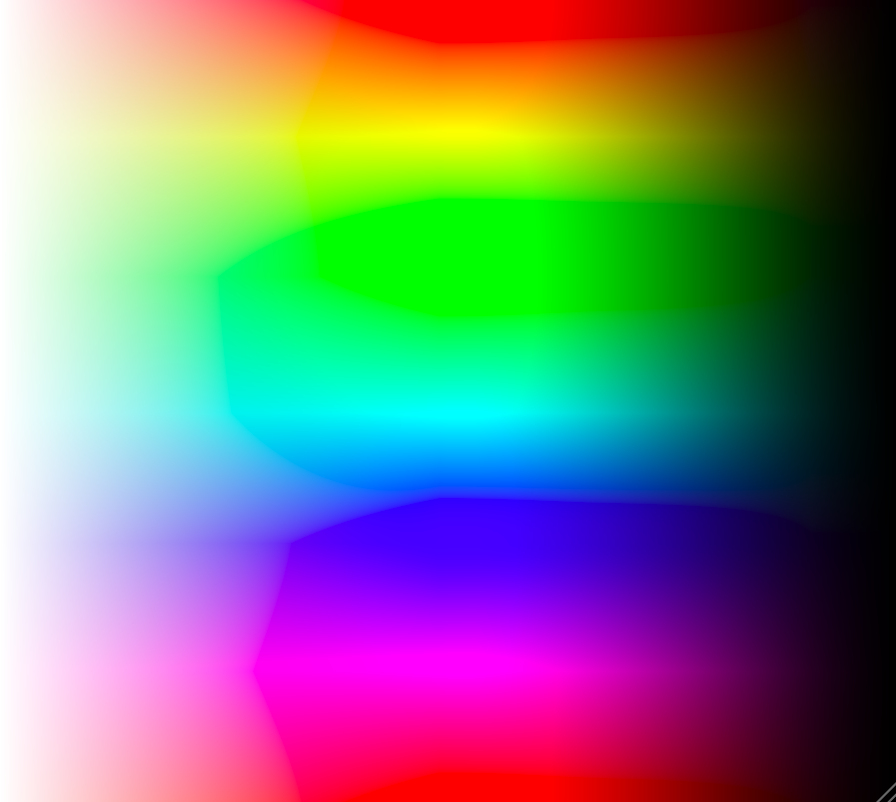
A WebGL 2 fragment shader for this background:

```glsl
#version 300 es
precision highp float;
// A hue and lightness field: hue runs down the canvas, while each row goes
// from white through full colour to black. Widening the gamut in linear light
// and clipping it gives the curved edges of the pure colour bands.
uniform vec2 u_resolution;
out vec4 fragColor;

const float PI = 3.14159;

// Fully saturated colour, with hue in 0..1 starting at red
vec3 pureHue(float hue) {
    return clamp(abs(mod(hue * 6.0 + vec3(0.0, 4.0, 2.0), 6.0) - 3.0) - 1.0, 0.0, 1.0);
}

// Stretch saturation in linear light; rows keep white neutral
vec3 widenGamut(vec3 color) {
    vec3 light = pow(max(color, 0.0), vec3(2.2));
    vec3 wide = vec3(
        dot(light, vec3(1.30, -0.36, 0.06)),
        dot(light, vec3(-0.10, 1.22, -0.12)),
        dot(light, vec3(-0.04, -0.07, 1.11)));
    return pow(clamp(wide, 0.0, 1.0), vec3(1.0 / 2.2));
}

// Two fine diagonal strokes tucked into the lower right corner
float cornerGrip(vec2 fromCorner, float pixel) {
    float diagonal = fromCorner.x + fromCorner.y;
    float stroke = abs(abs(diagonal - 0.016) - 0.007);
    return 1.0 - smoothstep(0.001, 0.001 + 1.5 * pixel, stroke);
}

void main() {
    vec2 uv = gl_FragCoord.xy / u_resolution;
    float down = 1.0 - uv.y;

    // Slightly delay the hues around the middle rows
    float hue = down - 0.015 * pow(sin(PI * down), 2.0);

    // Brightest channel: a soft dip on the left, a fall to black on the right
    float dip = 0.08 * sin(2.0 * PI * min(uv.x, 0.5));
    float fade = clamp((1.0 - uv.x) / 0.47, 0.0, 1.0);
    float high = (1.0 - dip) * mix(fade, smoothstep(0.0, 1.0, fade), 0.7);

    // Weakest channel: whiteness on the left, a faint lift in the shadows
    float white = clamp(1.0 - 2.04 * uv.x, 0.0, 1.0);
    float shadowLift = min(0.04 * smoothstep(0.5, 0.68, uv.x), 0.3 * high);
    float low = min(white + shadowLift, high);

    vec3 color = widenGamut(mix(vec3(low), vec3(high), pureHue(hue)));

    vec2 fromCorner = (u_resolution - gl_FragCoord.xy) / u_resolution.y;
    fromCorner.y = uv.y;
    color = mix(color, vec3(0.5), 0.8 * cornerGrip(fromCorner, 1.0 / u_resolution.y));
    fragColor = vec4(color, 1.0);
}
```
